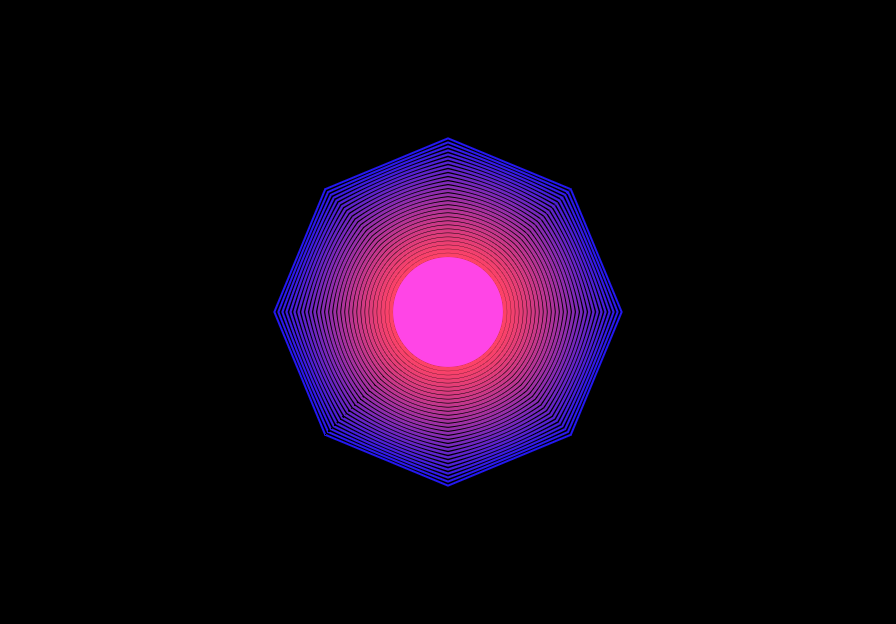
This background is drawn by a Shadertoy shader. Its source:

```glsl
// Nested neon rings that morph from a blue octagon to a pink central disc on black.

#define SIDES 8.0
#define RINGS 30.0
#define DISC_RADIUS 0.088
#define OUTER_RADIUS 0.280
#define INNER_WIDTH 0.0062
#define OUTER_WIDTH 0.0032
#define DISC_COLOR vec3(1.00, 0.27, 0.90)
#define INNER_COLOR vec3(1.00, 0.26, 0.40)
#define OUTER_COLOR vec3(0.13, 0.09, 0.95)

const float PI = 3.14159265;

// Ratio of polygon to circle distance: 1 at corners, larger at mid-edges.
float polygonFactor(vec2 p) {
    float sector = 2.0 * PI / SIDES;
    float angle = mod(atan(p.y, p.x), sector) - 0.5 * sector;
    return cos(angle) / cos(0.5 * sector);
}

// Ring position: 0 on the disc, 1 on the outer polygon.
float ringPosition(vec2 p) {
    float radius = length(p);
    float factor = polygonFactor(p);
    float t = 0.5;
    for (int i = 0; i < 8; i++) {
        float warped = radius * mix(1.0, factor, t * t);
        t = clamp((warped - DISC_RADIUS) / (OUTER_RADIUS - DISC_RADIUS), -0.5, 1.3);
    }
    return t;
}

// Integral of a repeating stripe, used to filter it over one pixel.
float stripeIntegral(float x, float duty) {
    x = max(x, 0.0);
    return floor(x) * duty + min(fract(x), duty);
}

void mainImage(out vec4 fragColor, in vec2 fragCoord) {
    float pixel = 1.0 / iResolution.y;
    vec2 p = (fragCoord - 0.5 * iResolution.xy) * pixel;

    // Ring lines, thinner towards the rim
    float t = ringPosition(p);
    float phase = (1.0 - t) * RINGS;
    float footprint = max(length(vec2(dFdx(phase), dFdy(phase))), 0.001);
    float blend = clamp(t, 0.0, 1.0);
    float lineWidth = mix(INNER_WIDTH, OUTER_WIDTH, blend);
    float duty = clamp(lineWidth * footprint / pixel, 0.0, 1.0);
    float coverage = (stripeIntegral(phase + 0.5 * footprint, duty)
                    - stripeIntegral(phase - 0.5 * footprint, duty)) / footprint;

    // Colour runs from hot pink to deep blue
    vec3 color = mix(INNER_COLOR, OUTER_COLOR, pow(blend, 1.15)) * coverage;

    // Solid central disc
    float disc = clamp(0.5 + (DISC_RADIUS - length(p)) / pixel, 0.0, 1.0);
    color = mix(color, DISC_COLOR, disc);

    fragColor = vec4(color, 1.0);
}
```
